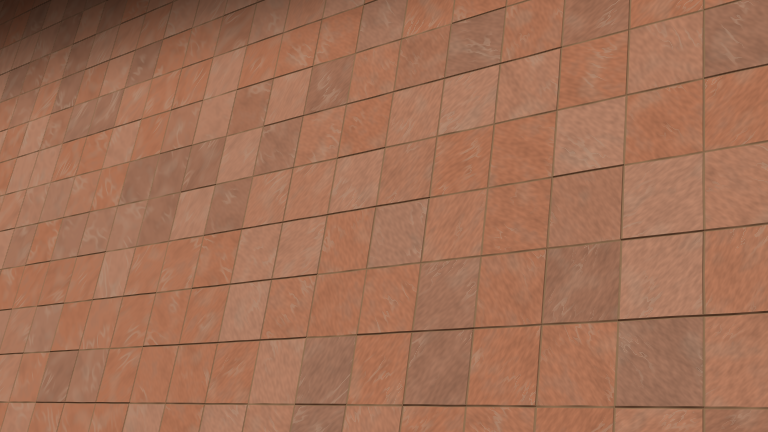
A Shadertoy shader for this texture:

```glsl
// Terracotta slate tiles on a wall receding to the left, with worn grout and a shaded corner.

const vec3 TERRACOTTA = vec3(0.672, 0.437, 0.322);
const vec3 ROSE       = vec3(0.685, 0.492, 0.392);
const vec3 UMBER      = vec3(0.575, 0.412, 0.328);
const vec3 DUST       = vec3(0.690, 0.560, 0.470);
const vec3 GROUT      = vec3(0.545, 0.425, 0.310);
const vec3 CREVICE    = vec3(0.250, 0.155, 0.105);

vec2 hash2(vec2 c) {
    vec3 p = fract(c.xyx * vec3(0.1031, 0.1030, 0.0973));
    p += dot(p, p.yzx + 33.33);
    return fract((p.xx + p.yz) * p.zy);
}

float cornerSlope(vec2 cell, vec2 offset) {
    float angle = 6.2832 * hash2(cell).x;
    return dot(vec2(cos(angle), sin(angle)), offset);
}

float gradientNoise(vec2 p) {
    vec2 i = floor(p), f = p - i;
    vec2 s = f * f * f * (f * (f * 6.0 - 15.0) + 10.0);
    vec2 e = vec2(1.0, 0.0);
    return mix(mix(cornerSlope(i, f), cornerSlope(i + e, f - e), s.x),
               mix(cornerSlope(i + e.yx, f - e.yx), cornerSlope(i + 1.0, f - 1.0), s.x), s.y);
}

// Layered noise; octaves finer than the pixel footprint fade out.
float fbm(vec2 p, float footprint) {
    float sum = 0.0, amp = 1.0;
    for (int i = 0; i < 5; i++) {
        sum += amp * gradientNoise(p) * (1.0 - smoothstep(0.35, 1.0, footprint));
        p = mat2(1.6, 1.2, -1.2, 1.6) * p + 7.3;
        footprint *= 2.0;
        amp *= 0.62;
    }
    return sum;
}

// Box-filtered coverage of a line at signed distance d.
float lineCoverage(float d, float halfWidth, float footprint) {
    float hi = min(d + 0.5 * footprint, halfWidth);
    float lo = max(d - 0.5 * footprint, -halfWidth);
    return clamp((hi - lo) / footprint, 0.0, 1.0);
}

// Wall position in tiles: x counts leftward, y upward.
vec2 wallPosition(vec2 uv) {
    mat3 wallToCanvas = mat3(-0.0639, 0.0054, 0.0649,
                              0.0371, 0.2238, 0.0405,
                              0.9167, 0.0556, 1.0);
    vec3 h = inverse(wallToCanvas) * vec3(uv, 1.0);
    return h.xy / h.z;
}

vec3 tileColour(vec2 tile, vec2 local, float footprint) {
    vec2 tone = hash2(tile + 17.0), turn = hash2(tile + 71.0);
    vec3 col = mix(TERRACOTTA, ROSE, smoothstep(0.25, 0.95, tone.x));
    col = mix(col, UMBER, 0.85 * smoothstep(0.62, 1.0, tone.y));

    // Cleft grain runs along a different diagonal on each tile.
    float angle = 0.75 + 0.7 * (turn.x - 0.5) + 1.5708 * step(0.7, turn.y);
    float c = cos(angle), s = sin(angle);
    vec2 p = mat2(c, -s, s, c) * (local - 0.5) + 37.0 * turn;
    float clouds = fbm(p * vec2(1.6, 2.8), 2.8 * footprint);
    float grain = fbm(p * vec2(9.0, 22.0), 22.0 * footprint);
    float patches = gradientNoise(p * 2.3 + 5.0);
    col = mix(col, UMBER, 0.6 * smoothstep(0.0, 0.7, clouds));
    col = mix(col, DUST, 0.35 * smoothstep(0.05, 0.6, patches - 0.4 * clouds));
    col *= 1.0 + 0.09 * clouds + 0.10 * grain;

    // Pale scratches and thin ridges.
    float ridge = abs(gradientNoise(p * vec2(2.2, 6.5) + 0.35 * grain));
    float vein = 1.0 - smoothstep(0.01, 0.045 + 5.0 * footprint, ridge);
    vein *= smoothstep(0.02, 0.4, gradientNoise(p * 2.0 + 19.0));
    return mix(col, DUST, 0.5 * vein);
}

vec3 addSeams(vec3 col, vec2 q, vec2 footprint) {
    vec2 nearest = floor(q + 0.5), d = q - nearest;
    float wear = gradientNoise(q * 3.1);
    float halfWidth = 0.014 + 0.006 * wear;
    float upright = lineCoverage(d.x, halfWidth, footprint.x);
    float level = lineCoverage(d.y, halfWidth, footprint.y);
    col = mix(col, GROUT, 0.85 * max(upright, level));

    // Shadow under raised tile edges, stronger on some tiles than others.
    float lift = hash2(vec2(floor(q.x), nearest.y) + 43.0).x;
    float depth = clamp(0.25 + 0.75 * smoothstep(0.3, 0.8, lift) + 0.5 * wear, 0.0, 1.0);
    float shadow = depth * lineCoverage(d.y - 0.006, 0.011, footprint.y);
    float side = hash2(vec2(nearest.x, floor(q.y)) + 97.0).y;
    shadow = max(shadow, 0.5 * side * lineCoverage(d.x - 0.012, 0.007, footprint.x));
    return mix(col, CREVICE, 0.9 * shadow);
}

void mainImage(out vec4 fragColor, in vec2 fragCoord) {
    vec2 uv = fragCoord / iResolution.xy;
    vec2 q = wallPosition(uv);
    vec2 footprint = fwidth(q);
    q += 0.007 * vec2(gradientNoise(q * 1.7), gradientNoise(q * 1.7 + 31.0));

    vec2 tile = floor(q);
    vec3 col = tileColour(tile, q - tile, max(footprint.x, footprint.y));
    col = addSeams(col, q, footprint);

    // Soft shade in the upper left corner.
    float shade = smoothstep(-0.1, 1.05, uv.x / 0.7 + (1.0 - uv.y) / 0.3);
    col *= mix(vec3(0.30, 0.26, 0.23), vec3(1.0), shade);
    fragColor = vec4(col, 1.0);
}
```
